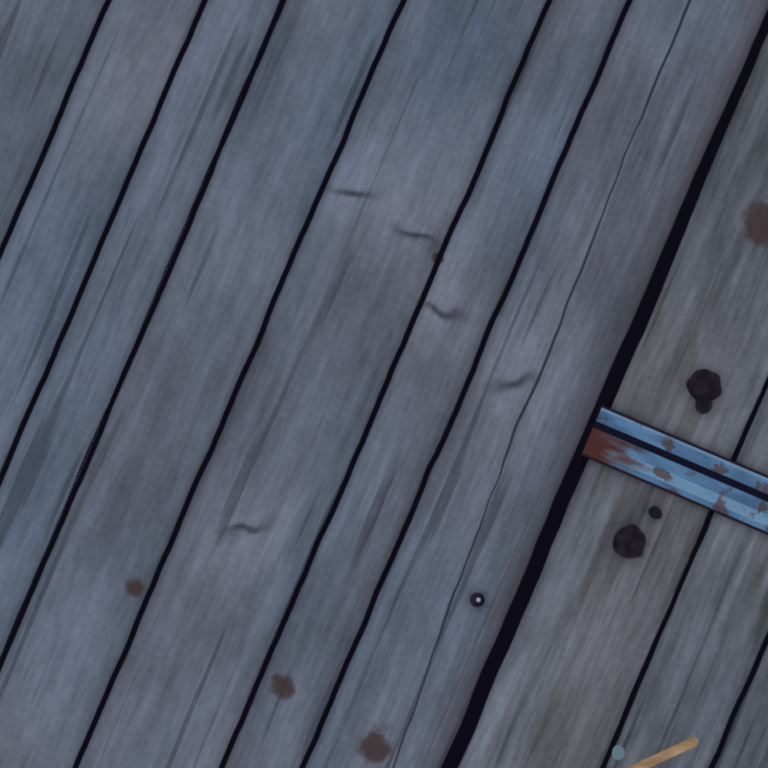
Write a Shadertoy shader that draws this texture.

```glsl
float hash(vec2 p) {
    return fract(sin(dot(p, vec2(127.1, 311.7))) * 43758.5453);
}

float noise(vec2 p) {
    vec2 i = floor(p), f = fract(p);
    f = f * f * (3.0 - 2.0 * f);
    return mix(mix(hash(i), hash(i + vec2(1, 0)), f.x),
               mix(hash(i + vec2(0, 1)), hash(i + 1.0), f.x), f.y);
}

float fbm(vec2 p) {
    float sum = 0.0, amp = 0.53;
    for (int i = 0; i < 4; i++) {
        sum += amp * noise(p);
        p = p * 2.03 + 19.7;
        amp *= 0.5;
    }
    return sum;
}

// Soft coverage of a shape whose inside has negative distance
float cover(float d) {
    float soft = max(0.0016, 0.75 / iResolution.y);
    return 1.0 - smoothstep(-soft, soft, d);
}

float segment(vec2 p, vec2 a, vec2 b) {
    vec2 q = p - a, e = b - a;
    return length(q - e * clamp(dot(q, e) / dot(e, e), 0.0, 1.0));
}

// w.x runs across the boards, w.y along the grain
vec3 wood(vec2 w, float board, float rough) {
    vec2 g = w + vec2(board * 7.3, board * 3.1);
    g.x += 0.006 * (noise(g * vec2(9, 5)) - 0.5);
    float blotch = fbm(g * vec2(13, 6));
    float grain = fbm(g * vec2(85, 7));
    float fiber = noise(g * vec2(330, 42));
    float weave = noise(g * vec2(130, 160));
    float tone = 1.0 + 0.42 * (blotch - 0.5) + (0.22 + 0.2 * rough) * (grain - 0.5)
               + 0.09 * (fiber - 0.5) + 0.06 * (weave - 0.5)
               + 0.08 * (hash(vec2(board, 4)) - 0.5);
    vec3 col = vec3(0.365, 0.397, 0.46) * tone;
    col += (noise(g * vec2(8, 4) + 40.0) - 0.5) * vec3(0.04, 0.0, -0.02);
    col += rough * vec3(0.005, -0.005, -0.025);
    float split = smoothstep(0.76, 0.9, noise(g * vec2(95, 3.5) + 8.0));
    return col * (1.0 - 0.2 * split);
}

vec3 metalBar(vec2 w) {
    float wear = fbm(w * vec2(35, 90));
    vec3 col = mix(vec3(0.22, 0.31, 0.43), vec3(0.36, 0.52, 0.67), wear);
    col = mix(col, vec3(0.46, 0.6, 0.71), 0.6 * cover(abs(w.y - 0.689) - 0.007));
    col = mix(col, vec3(0.45, 0.55, 0.66), 0.6 * cover(abs(w.y - 0.738) - 0.002));
    float rust = smoothstep(0.62, 0.55, w.x + 0.09 * (wear - 0.5))
               * smoothstep(0.722, 0.71, w.y);
    rust = max(rust, 0.6 * smoothstep(0.57, 0.72, fbm(w * 55.0)));
    col = mix(col, vec3(0.28, 0.17, 0.16), rust);
    col = mix(col, vec3(0.07, 0.08, 0.14), cover(abs(w.y - 0.716) - 0.0045));
    return mix(col, vec3(0.12, 0.1, 0.14), cover(0.0325 - abs(w.y - 0.7075)));
}

void mainImage(out vec4 fragColor, in vec2 fragCoord) {
    vec2 p = fragCoord / iResolution.y;
    vec2 w = 0.92 * vec2(p.x - 0.427 * p.y, p.y + 0.427 * p.x);
    float wobble = 0.005 * (fbm(vec2(w.y * 14.0, floor(w.x * 9.0 + 0.5))) - 0.5);

    // Nearest gap and board number
    float gaps[9] = float[](-0.263, -0.147, -0.053, 0.09, 0.266, 0.362, 0.538, 0.722, 0.853);
    float gap = 1.0, board = 0.0;
    for (int i = 0; i < 9; i++) {
        float halfWidth = i == 6 ? 0.006 + 0.004 * smoothstep(1.3, 0.8, w.y) : 0.0034;
        gap = min(gap, abs(w.x - gaps[i] + wobble) - halfWidth);
        board += step(gaps[i], w.x + wobble);
    }
    float rough = step(0.538, w.x);
    vec3 col = wood(w, board, rough);

    // Knots: dark slanted strokes with a pale surround
    vec2 knots[5] = vec2[](vec2(0.32, 0.31), vec2(0.54, 0.69), vec2(0.575, 0.595),
                           vec2(0.67, 0.5), vec2(0.46, 0.75));
    for (int i = 0; i < 5; i++) {
        vec2 q = p - knots[i];
        float angle = mix(-0.4, 0.6, hash(vec2(i, 3)));
        q = mat2(cos(angle), sin(angle), -sin(angle), cos(angle)) * q;
        q.y += 0.018 * (noise(p * 45.0) - 0.5);
        col *= 1.0 + 0.14 * exp(-dot(q, q) * 350.0);
        col *= 1.0 - 0.42 * exp(-pow(q.x / 0.027, 2.0) - pow(q.y / 0.006, 2.0));
    }

    // Rust stains and the weathered brown edge
    vec3 stains[5] = vec3[](vec3(1.0, 0.71, 0.034), vec3(0.365, 0.105, 0.016),
                            vec3(0.49, 0.03, 0.024), vec3(0.569, 0.665, 0.008),
                            vec3(0.176, 0.232, 0.016));
    for (int i = 0; i < 5; i++) {
        float d = length(p - stains[i].xy) / stains[i].z + 1.4 * (fbm(p * 50.0) - 0.5);
        col = mix(col, vec3(0.23, 0.17, 0.17), 0.75 * smoothstep(1.2, 0.4, d));
    }
    float edge = smoothstep(0.49, 0.535, w.x + 0.03 * (fbm(w * vec2(40, 10)) - 0.5)) * (1.0 - rough);
    col = mix(col, vec3(0.27, 0.25, 0.27), 0.55 * edge);

    // Wandering hairline crack
    float crack = w.x - 0.434 - 0.039 * pow(1.0 - p.y, 2.0) + 0.012 * (fbm(vec2(w.y * 9.0, 2)) - 0.5);
    col = mix(col, vec3(0.13, 0.15, 0.2), 0.8 * cover(abs(crack) - 0.0006 - 0.0012 * noise(vec2(w.y * 12.0, 5))));

    // Shaded board edges and open gaps
    col *= 1.0 - 0.25 * exp(-max(gap, 0.0) * 180.0);
    col = mix(col, vec3(0.05, 0.045, 0.085), cover(gap));

    // Bolt holes and a nail head
    vec3 holes[5] = vec3[](vec3(0.917, 0.498, 0.022), vec3(0.82, 0.294, 0.022),
                           vec3(0.853, 0.332, 0.008), vec3(0.622, 0.219, 0.009),
                           vec3(0.916, 0.472, 0.011));
    for (int i = 0; i < 5; i++) {
        float d = length(p - holes[i].xy) - holes[i].z + 0.005 * (noise(p * 80.0) - 0.5);
        col *= 1.0 - 0.25 * exp(-max(d, 0.0) * 140.0);
        vec3 inside = mix(vec3(0.08, 0.07, 0.11), vec3(0.16, 0.13, 0.17), noise(p * 110.0));
        col = mix(col, inside, 0.95 * cover(d));
    }
    col = mix(col, vec3(0.55, 0.6, 0.68), cover(length(p - vec2(0.623, 0.219)) - 0.003));

    // Metal bar across the right-hand boards
    float bar = max(abs(w.y - 0.7075) - 0.0355, 0.536 - w.x);
    col *= 1.0 - 0.35 * exp(-max(bar, 0.0) * 150.0) * rough;
    col = mix(col, metalBar(w), cover(bar));

    // Straw and pebble
    float straw = segment(p, vec2(0.82, -0.005), vec2(0.903, 0.034)) - 0.0065;
    vec3 strawColor = vec3(0.56, 0.46, 0.36) + 0.18 * (noise(p * vec2(60, 190)) - 0.5);
    col = mix(col, strawColor, cover(straw));
    col = mix(col, vec3(0.36, 0.46, 0.5), cover(length((p - vec2(0.805, 0.02)) * vec2(1.2, 1)) - 0.01));

    fragColor = vec4(col, 1.0);
}
```
